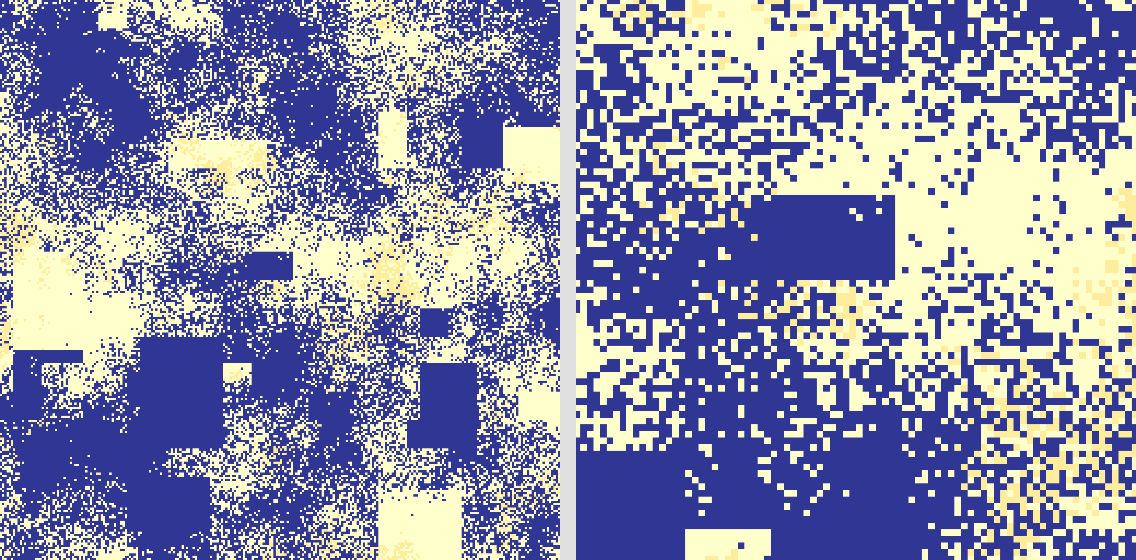
Left: the whole. Right: its middle third, enlarged.
A WebGL 2 fragment shader for this texture:

```glsl
#version 300 es
precision highp float;
// Blocky dithered terrain: a density field sets the odds that each tiny
// square cell is cream instead of indigo. Stepped blocks and fading
// rectangles shape the field; a second noise tints clusters of cream yellow.

uniform vec2 u_resolution;
out vec4 outColor;

const vec3 INDIGO = vec3(0.19, 0.21, 0.58);
const vec3 CREAM  = vec3(1.00, 1.00, 0.80);
const vec3 YELLOW = vec3(1.00, 0.93, 0.62);

const float CELLS = 256.0;        // grain cells across the canvas
const float BLOCKS = 40.0;        // coarse blocks across the canvas
const float EDGE_WIDTH = 0.3;     // blend between cells, in output pixels
const float FIELD_SCALE = 5.5;    // large patches across the canvas
const float FIELD_GAIN = 2.5;     // contrast of the density field
const float CREAM_SHARE = 0.42;   // mean density
const float BLOCKINESS = 0.4;     // stepped part of the field
const float CLUMPING = 0.1;       // grain that spans several cells
const float ROUGHNESS = 0.7;      // weight of each finer octave
const int   RECTANGLES = 20;
const float RECT_STRENGTH = 0.95;
const float TINT_SCALE = 10.0;
const float TINT_START = 0.54;
const float TINT_GAIN = 5.0;

// Integer hash to a value in 0..1.
float hash(vec2 p, uint seed) {
  uvec2 v = uvec2(ivec2(p)) * 1664525u + 1013904223u + seed * 747796405u;
  v.x += v.y * 1664525u;
  v.y += v.x * 1664525u;
  v ^= v >> 16u;
  v.x += v.y * 1664525u;
  v.y += v.x * 1664525u;
  v ^= v >> 16u;
  return float(v.x >> 8u) / 16777216.0;
}

float valueNoise(vec2 p, uint seed) {
  vec2 i = floor(p);
  vec2 f = p - i;
  f = f * f * (3.0 - 2.0 * f);
  float low = mix(hash(i, seed), hash(i + vec2(1, 0), seed), f.x);
  float high = mix(hash(i + vec2(0, 1), seed), hash(i + vec2(1, 1), seed), f.x);
  return mix(low, high, f.y);
}

float fbm(vec2 p, uint seed) {
  float sum = 0.0;
  float total = 0.0;
  float weight = 1.0;
  for (uint k = 0u; k < 5u; k++) {
    sum += weight * valueNoise(p, seed + k);
    total += weight;
    p = p * 2.0 + 7.3;
    weight *= ROUGHNESS;
  }
  return sum / total;
}

// Block-aligned rectangles, alternately cream and indigo, fading along one way.
float rectangleBias(vec2 block) {
  float bias = 0.0;
  for (int k = 0; k < RECTANGLES; k++) {
    vec2 id = vec2(k, 0);
    vec2 spread = vec2(hash(id, 31u), hash(id, 32u));
    vec2 size = 2.0 + floor(spread * spread * 7.0);
    vec2 corner = floor(vec2(hash(id, 33u), hash(id, 34u)) * (BLOCKS + 3.0)) - 3.0;
    vec2 local = (block - corner + 0.5) / size;
    vec2 inside = step(0.0, local) * step(local, vec2(1.0));
    float along = hash(id, 35u) < 0.4 ? local.x : local.y;
    along = hash(id, 36u) < 0.5 ? along : 1.0 - along;
    float fade = 1.0 - smoothstep(0.3, 1.1, along);
    float tone = (k & 1) == 0 ? 1.0 : -1.0;
    bias += inside.x * inside.y * fade * tone * RECT_STRENGTH;
  }
  return bias;
}

vec3 cellColor(vec2 cell) {
  vec2 uv = (cell + 0.5) / CELLS;
  vec2 block = floor(uv * BLOCKS);
  vec2 blockUv = (block + 0.5) / BLOCKS;

  // Density: smooth patches mixed with their stepped version.
  float field = mix(fbm(uv * FIELD_SCALE, 1u), fbm(blockUv * FIELD_SCALE, 1u), BLOCKINESS);
  float density = CREAM_SHARE + FIELD_GAIN * (field - 0.5) + rectangleBias(block);

  // Grain: independent cells with a little clumping.
  float grain = mix(hash(cell, 11u), valueNoise(cell * 0.45, 12u), CLUMPING);
  if (grain > density) return INDIGO;

  float tint = TINT_GAIN * (fbm(uv * TINT_SCALE, 21u) - TINT_START);
  return hash(cell, 25u) < tint ? YELLOW : CREAM;
}

void main() {
  float side = min(u_resolution.x, u_resolution.y);
  vec2 p = gl_FragCoord.xy / side * CELLS - 0.5;
  vec2 cell = floor(p);

  // Blend neighbouring cells in a thin band for clean edges.
  vec2 f = clamp((p - cell - 0.5) * side / CELLS / EDGE_WIDTH + 0.5, 0.0, 1.0);
  vec3 low = mix(cellColor(cell), cellColor(cell + vec2(1, 0)), f.x);
  vec3 high = mix(cellColor(cell + vec2(0, 1)), cellColor(cell + vec2(1, 1)), f.x);
  outColor = vec4(mix(low, high, f.y), 1.0);
}
```
